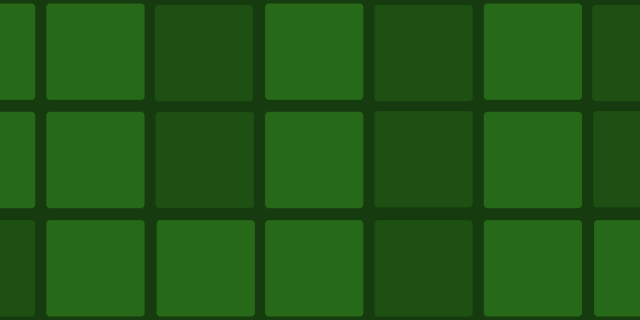
Reproduce this pattern procedurally as a Shadertoy shader.

```glsl
const vec3 GROUT = vec3(0.083, 0.230, 0.053);
const vec3 DARK_TILE = vec3(0.112, 0.312, 0.070);
const vec3 LIGHT_TILE = vec3(0.150, 0.412, 0.094);

const vec2 PITCH = vec2(0.3418, 0.3385);
const vec2 HALF_TILE = vec2(0.1536, 0.1506);
const float CORNER = 0.012;
const float SOFTNESS = 0.0016;

float roundedBox(vec2 p, vec2 halfSize, float radius) {
    vec2 q = abs(p) - halfSize + radius;
    return length(max(q, 0.0)) + min(max(q.x, q.y), 0.0) - radius;
}

// 1 on odd columns, 0 on even ones
float oddColumn(vec2 cell) {
    return mod(cell.x, 2.0);
}

// Even columns stay light; odd ones are dark apart from periodic gaps
float darkness(vec2 cell) {
    bool lower = cell.y < -0.5;
    float period = lower ? 4.0 : 8.0;
    float gap = lower ? 3.0 : 5.0;
    float isGap = 1.0 - step(0.5, abs(mod(cell.x, period) - gap));
    return oddColumn(cell) * (1.0 - isGap);
}

// Slight misplacement of the tiles in odd columns
vec2 tileShift(vec2 cell, float dark) {
    float sway = 0.5 - 0.5 * cos((cell.x - 1.0) * 1.5708);
    float sink = -0.0042 * step(0.5, cell.y);
    float lift = 0.0026 * step(0.0, cell.x) * (1.0 - step(0.5, abs(cell.y)));
    return vec2(-0.003 * cell.y * sway * oddColumn(cell), (sink + lift) * dark);
}

void mainImage(out vec4 fragColor, in vec2 fragCoord) {
    vec2 p = (fragCoord - 0.5 * iResolution.xy) / iResolution.y;
    p.x += 0.0182;

    // Repeating grid
    vec2 cell = floor(p / PITCH + 0.5);
    float dark = darkness(cell);
    vec2 local = p - cell * PITCH - tileShift(cell, dark);

    // Tile over grout
    float dist = roundedBox(local, HALF_TILE, CORNER);
    float blur = max(SOFTNESS, 0.75 / iResolution.y);
    float coverage = 1.0 - smoothstep(-blur, blur, dist);
    vec3 tile = mix(LIGHT_TILE, DARK_TILE, dark);
    fragColor = vec4(mix(GROUT, tile, coverage), 1.0);
}
```
